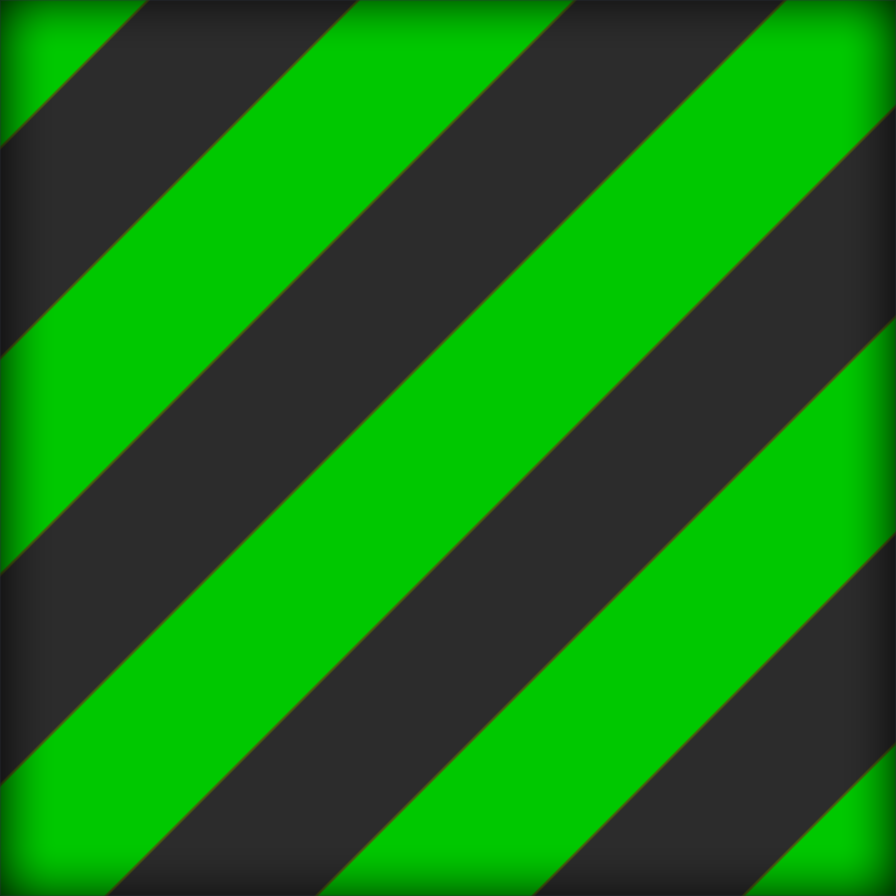
A three.js fragment shader for this pattern:

```glsl
// Diagonal green and charcoal hazard stripes with olive seams and a shaded border.
varying vec2 vUv;

// Signed distance to the nearest green band, negative inside it.
float bandDistance(vec2 p) {
  float period = 0.4764;
  float across = p.x + 1.0 - p.y - 0.9974;
  float fromCentre = abs(mod(across + 0.5 * period, period) - 0.5 * period);
  return (fromCentre - 0.1208) * 0.70711;
}

// Inner shadow that darkens towards all four sides.
float borderShade(vec2 p) {
  vec2 inset = min(p, 1.0 - p);
  vec2 falloff = 1.0 - clamp(inset / vec2(0.066, 0.062), 0.0, 1.0);
  vec2 shade = 1.0 - vec2(0.52, 0.43) * falloff * falloff;
  return shade.x * shade.y;
}

void main() {
  vec3 charcoal = vec3(0.172);
  vec3 green = vec3(0.0, 0.785, 0.0);
  vec3 olive = vec3(0.31, 0.36, 0.05);

  // Stripes
  float d = bandDistance(vUv);
  vec3 color = mix(green, charcoal, smoothstep(-0.001, 0.001, d));

  // Thin seam along each stripe edge
  float seam = 1.0 - smoothstep(0.0004, 0.0024, abs(d));
  color = mix(color, olive, 0.8 * seam);

  // Border shadow with a faint slate rim
  color *= borderShade(vUv);
  vec2 inset = min(vUv, 1.0 - vUv);
  float rim = 1.0 - smoothstep(0.0005, 0.002, min(inset.x, inset.y));
  color = mix(color, vec3(0.18, 0.20, 0.25), 0.3 * rim);

  gl_FragColor = vec4(color, 1.0);
}
```
